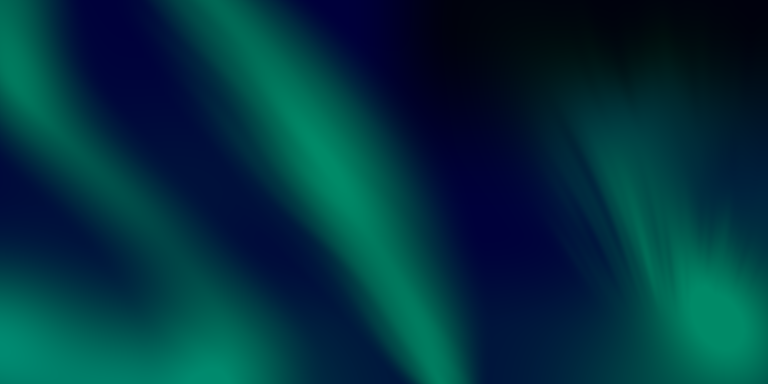
A Shadertoy shader for this background:

```glsl
// Soft elliptical light, rotated by angle
float glow(vec2 p, vec2 centre, vec2 radius, float angle) {
    float c = cos(angle), s = sin(angle);
    vec2 q = mat2(c, -s, s, c) * (p - centre) / radius;
    return exp(-dot(q, q));
}

// Layered sines forming fine, irregular strands
float strands(float across, float along) {
    float sum = 0.0, weight = 0.5;
    for (int i = 0; i < 4; i++) {
        sum += weight * sin(across + 1.7 * sin(along + float(i)));
        across = across * 1.83 + 1.3;
        along = along * 1.4 + 2.1;
        weight *= 0.6;
    }
    return sum;
}

// Curtain between a left and a right edge
float curtain(float x, float left, float right) {
    float t = (x - left) / (right - left);
    return smoothstep(-0.05, 0.52, t) * (1.0 - smoothstep(0.45, 1.08, t));
}

float leftCurtain(vec2 p) {
    float right = 0.81 - 0.61 * smoothstep(0.05, 0.95, p.y);
    right += 0.015 * strands(9.0 * (p.x + p.y), 4.0 * p.y);
    float strength = mix(0.2, 0.34, smoothstep(0.3, 0.8, p.y));
    return strength * curtain(p.x, right - 0.42, right)
         + 0.15 * glow(p, vec2(0.05, 0.84), vec2(0.12, 0.2), 0.2);
}

float middleCurtain(vec2 p) {
    float left = 1.06 - 0.95 * p.y + 0.22 * p.y * p.y;
    left += 0.025 * strands(16.0 * (p.x + 0.9 * p.y), 3.0 * (p.x - p.y));
    float right = 1.26 - 0.47 * pow(max(p.y, 0.0), 2.5);
    float strength = 0.41 + 0.12 * glow(p, vec2(0.85, 0.56), vec2(0.23, 0.28), 0.5);
    return strength * curtain(p.x, left, right);
}

float rightCurtain(vec2 p) {
    // Rays fan out from below the canvas
    vec2 ray = p - vec2(1.82, -0.15);
    float fan = strands(22.0 * atan(ray.x, ray.y), 3.0 * length(ray));
    float feather = smoothstep(0.15, 0.4, p.y) * smoothstep(1.35, 1.55, p.x);
    vec2 q = p + vec2(0.02, 0.05) * fan * feather;
    float light = 0.29 * glow(q, vec2(1.72, 0.38), vec2(0.15, 0.44), 0.63)
                + 0.22 * glow(q, vec2(1.88, 0.18), vec2(0.15, 0.22), 0.63)
                + 0.20 * glow(q, vec2(1.75, -0.02), vec2(0.28, 0.22), 0.0)
                + 0.15 * glow(q, vec2(1.74, 0.68), vec2(0.22, 0.2), 0.0)
                + 0.13 * glow(q, vec2(2.02, 0.4), vec2(0.14, 0.25), 0.0);
    return light * (1.0 + 0.18 * fan * feather);
}

void mainImage(out vec4 fragColor, in vec2 fragCoord) {
    vec2 p = fragCoord / iResolution.y;

    // Faint haze near the horizon and between the curtains
    float haze = 0.075 * (1.0 - smoothstep(0.12, 0.4, p.y))
               + 0.07 * glow(p, vec2(0.45, 0.5), vec2(0.45, 0.25), 0.0);

    // Bright pool in the lower left corner
    float pool = 0.41 * glow(p, vec2(0.36, -0.03), vec2(0.38, 0.2), 0.0)
               + 0.38 * glow(p, vec2(-0.05, 0.13), vec2(0.24, 0.2), 0.0);

    float green = haze + pool + leftCurtain(p) + middleCurtain(p) + rightCurtain(p);
    green = min(green, 0.54);

    // Night sky darkens towards the top right
    float night = smoothstep(0.45, 0.95, p.y) * smoothstep(0.9, 1.2, p.x);
    float sky = 0.23 - 0.18 * night * (1.0 - smoothstep(0.05, 0.3, green));
    float blue = sky + 0.6 * green * green + 0.08 * pool;

    fragColor = vec4(0.0, green, blue, 1.0);
}
```
